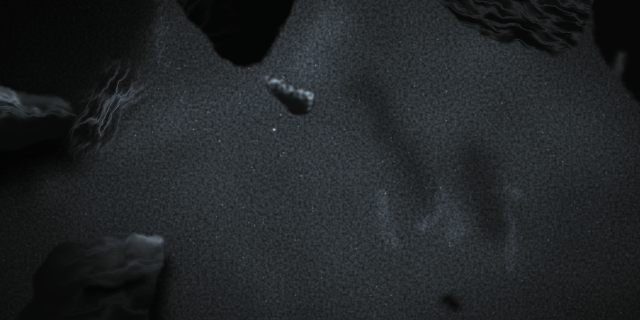
Give the GLSL for this texture, as a WebGL 1 fragment shader.

```glsl
precision highp float;
// Dark wet sand seen from above, with black rocks along the frame.
// Gradient noise makes grain and ripples; soft quads shape the rocks;
// glowing segments place the bright wisps and shaded hollows.
uniform vec2 u_resolution;

float hash(vec2 p) {
  vec3 q = fract(vec3(p.xyx) * 0.1031);
  q += dot(q, q.yzx + 33.33);
  return fract((q.x + q.y) * q.z);
}

float corner(vec2 cell, vec2 f, vec2 o) {
  float angle = 6.2832 * hash(cell + o + 40.0);
  return dot(vec2(cos(angle), sin(angle)), f - o);
}

float noise(vec2 p) {
  vec2 i = floor(p), f = fract(p);
  vec2 u = f * f * f * (f * (f * 6.0 - 15.0) + 10.0);
  float low = mix(corner(i, f, vec2(0.0)), corner(i, f, vec2(1.0, 0.0)), u.x);
  float high = mix(corner(i, f, vec2(0.0, 1.0)), corner(i, f, vec2(1.0)), u.x);
  return mix(low, high, u.y);
}

float fbm(vec2 p) {
  float sum = 0.0, amp = 1.0;
  for (int i = 0; i < 4; i++) {
    sum += amp * noise(p);
    p = mat2(1.6, 1.2, -1.2, 1.6) * p + 7.3;
    amp *= 0.5;
  }
  return sum;
}

// Thin bright crests, stretched along the given angle
float crests(vec2 p, float angle, vec2 scale) {
  float c = cos(angle), s = sin(angle);
  vec2 q = vec2(c * p.x + s * p.y, c * p.y - s * p.x) * scale;
  return pow(max(1.0 - 1.8 * abs(fbm(q)), 0.0), 3.0);
}

float smoothMax(float a, float b, float k) {
  float h = max(k - abs(a - b), 0.0);
  return max(a, b) + h * h / (4.0 * k);
}

float edge(vec2 p, vec2 a, vec2 b) {
  vec2 d = normalize(b - a);
  return dot(p - a, vec2(d.y, -d.x));
}

// Rounded convex quad, corners counterclockwise, negative inside
float quad(vec2 p, vec2 a, vec2 b, vec2 c, vec2 d, float k) {
  float left = smoothMax(edge(p, a, b), edge(p, b, c), k);
  return smoothMax(left, smoothMax(edge(p, c, d), edge(p, d, a), k), k);
}

float glow(vec2 p, vec2 a, vec2 b, float width) {
  vec2 ab = b - a;
  float t = clamp(dot(p - a, ab) / dot(ab, ab), 0.0, 1.0);
  float d = length(p - a - t * ab) / width;
  return exp(-d * d);
}

float fill(float d, float soft) {
  return 1.0 - smoothstep(-soft, soft, d);
}

float sand(vec2 p, vec2 w) {
  vec2 v = (p - vec2(1.1, 0.52)) * vec2(0.9, 1.25);
  float light = 0.025 + 0.19 * exp(-1.25 * pow(dot(v, v), 1.25));
  light *= 1.0 + 0.16 * fbm(p * 3.7);
  // Broad light drifts and dark channels
  light += 0.06 * glow(w, vec2(0.96, 0.81), vec2(1.04, 0.94), 0.06);
  light += 0.035 * glow(w, vec2(0.16, 0.44), vec2(0.56, 0.64), 0.06);
  light += 0.03 * glow(w, vec2(0.54, 0.65), vec2(0.84, 0.74), 0.09);
  light += 0.025 * glow(w, vec2(1.5, 0.82), vec2(1.95, 0.55), 0.1);
  light *= 1.0 - 0.3 * glow(w, vec2(1.14, 0.72), vec2(1.33, 0.41), 0.06);
  light *= 1.0 - 0.35 * glow(w, vec2(1.48, 0.5), vec2(1.54, 0.3), 0.07);
  light *= 1.0 - 0.6 * fill(quad(w, vec2(-0.2, 1.1), vec2(-0.2, 0.34),
    vec2(0.34, 0.52), vec2(0.53, 1.1), 0.1), 0.07);
  // Wisps in the disturbed patch
  float streak = 0.6 + 0.9 * noise(w * vec2(38.0, 14.0));
  float wisps = 0.6 * glow(w, vec2(1.19, 0.39), vec2(1.23, 0.24), 0.025)
    + 0.9 * glow(w, vec2(1.33, 0.29), vec2(1.37, 0.34), 0.018)
    + 0.6 * glow(w, vec2(1.36, 0.42), vec2(1.43, 0.29), 0.035)
    + 0.7 * glow(w, vec2(1.58, 0.4), vec2(1.62, 0.39), 0.018)
    + 0.5 * glow(w, vec2(1.59, 0.36), vec2(1.6, 0.17), 0.02);
  light += 0.12 * wisps * streak;
  light *= 1.0 - 0.7 * glow(w, vec2(1.4, 0.06), vec2(1.43, 0.05), 0.02);
  // Grain and rare glints
  float grain = noise(p * 131.7) + 0.7 * noise(p * 83.3 + 9.0);
  light *= 1.0 + 0.42 * grain;
  vec2 cell = floor(p * 110.0);
  float glint = step(0.988, hash(cell)) * fill(length(fract(p * 110.0) - 0.5) - 0.25, 0.25);
  return light * (1.0 + 0.8 * glint) + 0.5 * glow(p, vec2(0.856, 0.595), vec2(0.858, 0.595), 0.004);
}

void main() {
  vec2 p = gl_FragCoord.xy / u_resolution.y;
  vec2 w = p + 0.022 * vec2(fbm(p * 9.0), fbm(p * 9.0 + 31.0));
  float light = sand(p, w);

  // Ripples beside the left rock and along the top
  float water = glow(w, vec2(0.28, 0.59), vec2(0.38, 0.72), 0.065);
  light += 0.26 * water * crests(w, 0.95, vec2(7.0, 24.0));
  float rill = glow(w, vec2(0.49, 1.0), vec2(0.52, 0.8), 0.025) + 0.4 * glow(w, vec2(0.94, 0.86), vec2(1.03, 1.0), 0.06);
  light += 0.07 * rill * crests(w, 1.3, vec2(8.0, 30.0));

  // Rocks at the top
  float topRock = quad(w, vec2(0.51, 1.05), vec2(0.72, 0.785), vec2(0.83, 0.79), vec2(0.95, 1.05), 0.05);
  light = mix(light, 0.018 + 0.04 * crests(w, 0.6, vec2(6.0, 15.0)) * smoothstep(0.8, 0.55, p.x), fill(topRock, 0.008));
  float slab = quad(w, vec2(1.34, 1.03), vec2(1.5, 0.875), vec2(1.8, 0.82), vec2(1.87, 1.05), 0.07);
  light = mix(light, 0.03 + 0.13 * crests(w, -0.35, vec2(7.0, 27.0)), fill(slab, 0.008));
  float rightRock = quad(w, vec2(1.85, 1.05), vec2(1.85, 0.86), vec2(2.03, 0.64), vec2(2.15, 1.05), 0.05);
  float rightRim = glow(w, vec2(1.91, 0.75), vec2(1.94, 0.83), 0.014);
  light = mix(light, 0.025 + 0.13 * rightRim, fill(rightRock, 0.01));

  // Left rock, lit on its upper rim, and the shade below it
  light *= 1.0 - 0.65 * glow(w, vec2(-0.05, 0.5), vec2(0.16, 0.54), 0.1);
  float leftRock = quad(w, vec2(-0.1, 0.74), vec2(-0.1, 0.5), vec2(0.235, 0.585), vec2(0.24, 0.68), 0.06);
  float leftLit = 0.035 + 0.3 * smoothstep(0.59, 0.7, w.y) * crests(w, -0.3, vec2(5.0, 15.0));
  leftLit += 0.12 * glow(w, vec2(0.0, 0.71), vec2(0.21, 0.67), 0.02);
  light = mix(light, leftLit, fill(leftRock, 0.008));

  // Lower left rock, brightest at its far corner
  light *= 1.0 - 0.8 * glow(w, vec2(0.49, 0.17), vec2(0.49, 0.0), 0.04);
  float lowRock = quad(w, vec2(0.18, 0.245), vec2(0.02, -0.05), vec2(0.455, -0.05), vec2(0.52, 0.27), 0.04);
  float face = smoothstep(0.04, 0.27, p.y) * smoothstep(0.1, 0.5, p.x);
  float lowLit = 0.035 + face * (0.15 + 0.1 * fbm(w * vec2(22.0, 42.0)));
  lowLit += 0.05 * smoothstep(0.1, 0.4, p.x) * crests(w, 0.25, vec2(5.0, 15.0)) + 0.2 * glow(w, vec2(0.43, 0.26), vec2(0.49, 0.25), 0.016);
  lowLit *= 1.0 - 0.7 * glow(w, vec2(0.27, 0.08), vec2(0.44, 0.12), 0.016);
  light = mix(light, lowLit, fill(lowRock, 0.007));

  // Small stone with a speckled bright crown
  float stone = quad(w, vec2(0.81, 0.768), vec2(0.92, 0.635), vec2(0.965, 0.645), vec2(0.99, 0.72), 0.02);
  float crown = glow(w, vec2(0.84, 0.755), vec2(0.965, 0.715), 0.022) + 0.7 * glow(w, vec2(0.97, 0.71), vec2(0.96, 0.665), 0.012);
  light = mix(light, 0.06 + crown * (0.3 + 0.5 * noise(p * 61.0)), fill(stone, 0.007));

  // Cool tint growing with brightness
  vec3 tint = mix(vec3(0.95, 1.02, 1.0), vec3(0.89, 1.0, 1.09), smoothstep(0.03, 0.25, light));
  gl_FragColor = vec4(max(light, 0.0) * tint, 1.0);
}
```
